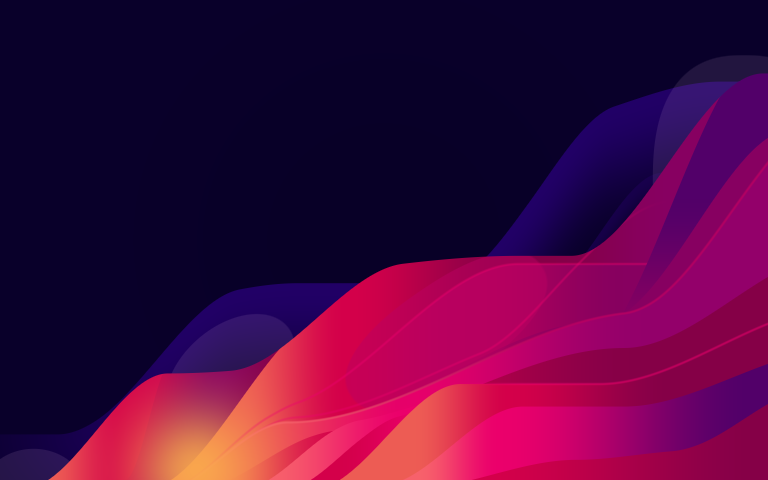
This background is drawn by a Shadertoy shader. Its source:

```glsl
// Glowing folded ribbons of gold, crimson and violet climbing across a night-blue backdrop.

// Canvas and stroke settings
const vec2 CANVAS = vec2(1.6, 1.0);
const float LINE_WIDTH = 0.0022;
const float VEIL_ALPHA = 0.12;

// Palette
const vec3 NIGHT = vec3(0.035, 0.0, 0.165);
const vec3 DEEP = vec3(0.025, 0.0, 0.13);
const vec3 INDIGO = vec3(0.13, 0.0, 0.40);
const vec3 VIOLET = vec3(0.32, 0.0, 0.41);
const vec3 PLUM = vec3(0.53, 0.0, 0.38);
const vec3 WINE = vec3(0.52, 0.0, 0.28);
const vec3 CRIMSON = vec3(0.83, 0.0, 0.29);
const vec3 MAGENTA = vec3(0.73, 0.0, 0.38);
const vec3 HOT_PINK = vec3(0.92, 0.0, 0.42);
const vec3 CORAL = vec3(0.93, 0.36, 0.33);
const vec3 ROSE = vec3(0.97, 0.38, 0.42);
const vec3 GOLD = vec3(0.98, 0.68, 0.30);
const vec3 VEIL = vec3(0.85, 0.70, 0.85);

// Smooth step of the given height between two x positions
float rise(float x, float from, float to, float height) {
    return height * smoothstep(from, to, x);
}

// Approximate signed distance to a curve, positive below it
float below(float curve, vec2 p) {
    float d = curve - p.y;
    return d / (length(vec2(dFdx(d), dFdy(d))) * iResolution.y + 1e-5);
}

float fill(float dist) {
    return clamp(0.5 + dist * iResolution.y, 0.0, 1.0);
}

float stroke(float dist) {
    float pixel = 1.0 / iResolution.y;
    return 1.0 - smoothstep(LINE_WIDTH - pixel, LINE_WIDTH + pixel, abs(dist));
}

// Rotated superellipse mask
float blob(vec2 p, vec2 center, vec2 radius, float angle, float power) {
    float c = cos(angle), s = sin(angle);
    vec2 q = abs(mat2(c, -s, s, c) * (p - center)) / radius;
    float d = 1.0 - pow(pow(q.x, power) + pow(q.y, power), 1.0 / power);
    return fill(d * min(radius.x, radius.y));
}

// Three colours blended at three positions
vec3 blend3(vec3 a, vec3 b, vec3 c, vec3 stops, float x) {
    vec3 first = mix(a, b, smoothstep(stops.x, stops.y, x));
    return mix(first, c, smoothstep(stops.y, stops.z, x));
}

// Night sky, indigo hills and translucent veils
vec3 backdrop(vec2 p) {
    float x = p.x;
    float hill = 0.095 + rise(x, 0.12, 0.5, 0.25) + rise(x, 0.2, 0.62, 0.065)
        + rise(x, 0.92, 1.28, 0.33) + rise(x, 1.1, 1.5, 0.09);
    float inner = rise(x, 0.38, 0.76, 0.39) + rise(x, 1.12, 1.38, 0.25);
    vec3 col = mix(NIGHT, DEEP, smoothstep(0.7, 0.0, length(p - vec2(0.8, 0.5))) * 0.4);
    vec3 hillColor = mix(INDIGO, NIGHT, smoothstep(0.0, 0.28, hill - p.y));
    col = mix(col, hillColor, fill(below(hill, p)) * smoothstep(-0.2, 0.45, x));
    vec3 innerColor = mix(INDIGO * 0.8, DEEP, smoothstep(0.0, 0.10, inner - p.y));
    col = mix(col, innerColor, fill(below(inner, p)) * 0.75);
    float veil = blob(p, vec2(1.55, 0.62), vec2(0.19, 0.265), 0.0, 2.5);
    veil = max(veil, blob(p, vec2(0.48, 0.22), vec2(0.155, 0.10), 0.7, 2.0));
    veil = max(veil, blob(p, vec2(0.07, -0.03), vec2(0.11, 0.095), 0.0, 2.0));
    return mix(col, VEIL, veil * VEIL_ALPHA);
}

// Overlapping folds, painted from the upper left to the lower right
vec3 ribbons(vec2 p) {
    float x = p.x;
    vec3 col = blend3(CORAL, CRIMSON, MAGENTA, vec3(0.1, 0.25, 0.5), x);

    // Left folds and the warm flame
    float d = below(rise(x, 0.26, 0.36, 0.25) + rise(x, 0.36, 0.5, 0.4), p);
    col = mix(col, blend3(CRIMSON, PLUM, WINE, vec3(0.26, 0.44, 0.58), x - 0.2 * p.y + 0.03), fill(d));
    d = below(-0.02 + rise(x, 0.3, 0.7, 0.37) + rise(x, 0.58, 0.8, 1.0), p);
    vec3 flame = blend3(CORAL, CRIMSON, WINE, vec3(0.5, 0.72, 1.08), x);
    flame = mix(flame, PLUM, smoothstep(1.15, 1.4, x));
    col = mix(col, flame, fill(d));

    // Central panel with a rounded petal
    d = below(-0.03 + rise(x, 0.32, 0.62, 0.18) + rise(x, 0.56, 1.08, 0.30), p);
    vec3 panel = blend3(CORAL, CRIMSON, MAGENTA, vec3(0.5, 0.72, 0.95), x);
    col = mix(col, mix(panel, PLUM, smoothstep(1.0, 1.3, x)), fill(d) * 0.85);
    col = mix(col, MAGENTA, blob(p, vec2(0.93, 0.31), vec2(0.24, 0.10), 0.6, 2.3) * 0.5);
    col = mix(col, HOT_PINK, stroke(d) * 0.45);

    // Violet and plum folds on the right
    d = below(0.25 + rise(x, 1.2, 1.6, 0.65), p);
    col = mix(col, mix(PLUM, VIOLET, smoothstep(0.3, 0.6, p.y)), fill(d) * smoothstep(1.08, 1.35, x));
    d = below(0.10 + rise(x, 0.6, 1.25, 0.23) + rise(x, 1.25, 1.65, 0.4), p);
    col = mix(col, PLUM, fill(d) * smoothstep(0.9, 1.35, x));
    d = below(-0.03 + rise(x, 0.32, 0.62, 0.16) + rise(x, 0.6, 1.2, 0.18) + rise(x, 1.0, 1.4, 0.27), p);
    col = mix(col, HOT_PINK, stroke(d) * 0.4 * smoothstep(1.4, 1.2, x));

    // Bright sweep, then its wine-coloured underside
    d = below(-0.03 + rise(x, 0.32, 0.6, 0.15) + rise(x, 0.6, 1.35, 0.23) + rise(x, 1.3, 1.75, 0.42), p);
    vec3 sweep = blend3(CORAL, HOT_PINK, PLUM * 1.1, vec3(0.5, 0.85, 1.35), x);
    col = mix(col, sweep, fill(d) * 0.9);
    col = mix(col, mix(ROSE, MAGENTA, smoothstep(0.5, 1.2, x)), stroke(d) * 0.8);
    d = below(-0.02 + rise(x, 0.4, 0.7, 0.12) + rise(x, 0.65, 1.3, 0.175) + rise(x, 1.3, 1.75, 0.2), p);
    col = mix(col, blend3(CORAL, CRIMSON, WINE, vec3(0.45, 0.72, 1.35), x), fill(d));
    col = mix(col, GOLD, 0.9 * exp(-55.0 * dot(p - vec2(0.41, 0.02), p - vec2(0.41, 0.02))));

    // Lower petals
    d = below(-0.02 + rise(x, 0.5, 0.75, 0.14) + rise(x, 0.7, 1.0, 0.06), p);
    col = mix(col, mix(ROSE, HOT_PINK, smoothstep(0.55, 0.85, x)), fill(d));
    d = below(-0.02 + rise(x, 0.59, 0.83, 0.14) + rise(x, 0.75, 1.0, 0.05), p);
    col = mix(col, mix(CRIMSON, HOT_PINK, smoothstep(0.7, 0.9, x)), fill(d));
    d = below(-0.02 + rise(x, 0.65, 0.96, 0.22) + rise(x, 1.25, 1.75, 0.16), p);
    col = mix(col, blend3(CORAL, CRIMSON, WINE, vec3(0.86, 1.06, 1.4), x), fill(d));
    col = mix(col, HOT_PINK, stroke(d) * 0.55 * smoothstep(0.9, 1.1, x));
    d = below(-0.012 + rise(x, 0.79, 1.09, 0.165) + rise(x, 1.3, 1.75, 0.12), p);
    col = mix(col, blend3(ROSE, HOT_PINK, VIOLET, vec3(0.87, 1.04, 1.57), x), fill(d));
    d = below(-0.02 + rise(x, 0.85, 1.2, 0.062) + rise(x, 1.2, 1.45, 0.02) + rise(x, 1.4, 1.7, 0.13), p);
    return mix(col, mix(CRIMSON, WINE, smoothstep(1.0, 1.6, x)), fill(d));
}

void mainImage(out vec4 fragColor, in vec2 fragCoord) {
    vec2 p = fragCoord / iResolution.xy * CANVAS;
    float crest = -0.018 + rise(p.x, 0.05, 0.35, 0.24) + rise(p.x, 0.48, 0.84, 0.18)
        + rise(p.x, 0.35, 1.08, 0.065) + rise(p.x, 1.19, 1.59, 0.38);
    vec3 col = mix(backdrop(p), ribbons(p), fill(below(crest, p)));
    fragColor = vec4(col, 1.0);
}
```
